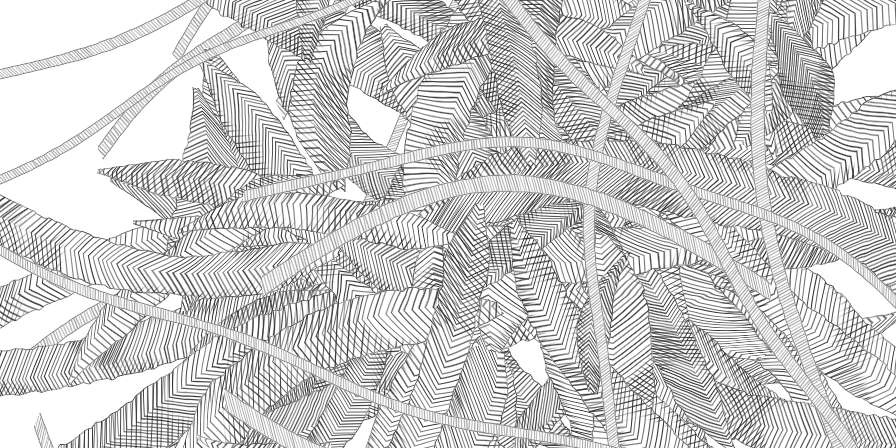
A WebGL 2 fragment shader for this pattern:

```glsl
#version 300 es
precision highp float;
// Pen drawing of a tangle of hatched ribbons radiating from a crowded centre.
// Ribbons are bent strips composited front to back; each one has two faces of
// slanted, irregular strokes. Thin, finely ringed tubes cross over and behind.

#define FRONT_TUBES 9
#define RIBBONS 99
#define BACK_TUBES 12
#define HEART vec2(1.12, 0.46)
#define PEN_WIDTH 0.0025
#define RIBBON_WIDTH 0.054
#define TUBE_WIDTH 0.016
#define STROKE_GAP 0.0108
#define INK 0.19
#define SEED 17.0

uniform vec2 u_resolution;
out vec4 fragColor;

float pixel; // size of one pixel in canvas heights

vec4 hash4(float n) {
  return fract(sin(n * vec4(12.99, 78.23, 37.72, 93.99) + vec4(1, 2, 3, 4)) * 43758.55);
}

float noise1(float x) {
  float f = fract(x);
  return mix(hash4(floor(x)).x, hash4(floor(x) + 1.0).x, f * f * (3.0 - 2.0 * f));
}

float noise2(vec2 p) {
  vec2 cell = floor(p), f = fract(p);
  f = f * f * (3.0 - 2.0 * f);
  float n = cell.x + cell.y * 57.0;
  return mix(mix(hash4(n).x, hash4(n + 1.0).x, f.x),
             mix(hash4(n + 57.0).x, hash4(n + 58.0).x, f.x), f.y);
}

// Share of the pixel covered by a pen line at distance d
float penLine(float d) {
  float halfPen = 0.5 * PEN_WIDTH, halfPixel = 0.5 * pixel;
  return max(0.0, min(d + halfPen, halfPixel) - max(d - halfPen, -halfPixel)) / pixel;
}

// Row of strokes with uneven places, tilts and pressure
float hatch(float along, float across, float gap, float slant, float seed) {
  float phase = along / gap;
  vec4 h = hash4(floor(phase) + seed * 7.3);
  float centre = 0.5 + 0.3 * (h.x - 0.5) + 0.4 * (h.y - 0.5) * across;
  float d = abs(fract(phase) - centre) * gap / sqrt(1.0 + slant * slant);
  return penLine(d) * mix(0.55, 1.0, h.z);
}

// Returns coverage and ink of one strand
vec2 strand(vec2 p, int i) {
  float seed = float(i) + SEED;
  vec4 a = hash4(seed), b = hash4(seed + 201.0), c = hash4(seed + 402.0);
  bool front = i < FRONT_TUBES;
  bool tube = front || i >= FRONT_TUBES + RIBBONS;

  // Placement: radial ribbons, short tangled ribbons, crossing tubes
  float angle = seed * 2.39996 + 0.5 * (a.z - 0.5);
  float len = mix(0.55, 1.5, a.w);
  float width = RIBBON_WIDTH * mix(0.65, 1.3, b.x);
  vec2 root = HEART + (a.xy - 0.5) * vec2(0.75, 0.4);
  if (tube) {
    bool upright = i % 3 == 2;
    root = upright ? vec2(0.8 + 1.1 * a.x, 1.08) : vec2(1.1 * a.x - 0.3, a.y);
    angle = (a.z - 0.5) * 1.1 - (upright ? 1.5 : 0.0);
    len = mix(0.9, 2.3, a.w);
    width = TUBE_WIDTH * mix(0.6, 1.3, b.x) * (front ? 1.0 : 0.8);
  } else if (i % 3 == 0) {
    root = HEART + (a.xy - 0.5) * vec2(1.6, 1.0);
    angle = 6.2832 * a.z;
    len = mix(0.3, 0.6, a.w);
  }

  // Straighten the bent strip into along and across coordinates
  vec2 dir = vec2(cos(angle), sin(angle)), q = p - root;
  float along = dot(q, dir), t = along / len;
  if (t < 0.0 || t > 1.0) return vec2(0);
  float bend = (b.y - 0.5) * 0.5 * len, wave = mix(5.0, 9.0, b.z);
  float sway = 0.016 * sin(along * wave + 6.28 * b.w);
  float slope = bend * 4.0 * (1.0 - 2.0 * t) / len
              + 0.016 * wave * cos(along * wave + 6.28 * b.w);
  float across = dot(q, vec2(-dir.y, dir.x)) - bend * 4.0 * t * (1.0 - t) - sway;
  across /= sqrt(1.0 + slope * slope);
  if (abs(across) > width * 1.3) return vec2(0);

  // Ragged outline, tapering at both ends
  width *= 0.9 + 0.25 * noise1(along * 9.0 + seed) + 0.12 * (noise1(along * 75.0 + seed) - 0.5);
  if (!tube) width *= smoothstep(-0.06, 0.14, along) * smoothstep(-0.05, 0.2, len - along);
  float inside = width - abs(across);
  float cover = clamp(inside / pixel + 0.5, 0.0, 1.0);
  if (cover <= 0.0) return vec2(0);
  float outline = penLine(abs(inside - 0.5 * PEN_WIDTH));
  float side = across / width;
  if (tube) {
    float rings = hatch(along + 0.3 * across, side, STROKE_GAP * 0.56, 0.3, seed);
    return vec2(cover, max(rings * 0.5, outline * 0.6));
  }

  // Two faces meet at an off-centre crease, their strokes forming chevrons
  float crease = across - (c.x - 0.5) * 1.1 * width;
  float slant = (crease > 0.0 ? mix(0.2, 1.2, c.y) : mix(-1.2, -0.1, c.z))
              * (0.6 + 0.8 * noise1(along * 5.0 + seed));
  float gap = STROKE_GAP * mix(0.75, 1.25, c.w);
  float warped = along + 0.03 * noise2(p * 7.0 + seed) + slant * crease;
  float ink = hatch(warped, side, gap, slant, seed);

  // Second strokes darken the folds, edges and crowded middle
  float crowd = exp(-2.5 * dot(p - HEART, p - HEART));
  float fold = noise2(p * 9.0 + seed * 3.0) + 0.2 * crowd + 0.25 * side * side;
  float extra = hatch(along - 0.6 * across, side, gap * 1.15, 0.6, seed + 50.0);
  ink = 1.0 - (1.0 - ink) * (1.0 - extra * smoothstep(0.62, 0.85, fold));
  return vec2(cover, max(ink, outline * mix(0.45, 1.0, noise1(along * 20.0))));
}

void main() {
  pixel = 1.0 / u_resolution.y;
  vec2 p = gl_FragCoord.xy * pixel;
  p.x *= 2.0 * u_resolution.y / u_resolution.x;
  float tone = 0.0, open = 1.0;
  for (int i = 0; i < FRONT_TUBES + RIBBONS + BACK_TUBES; i++) {
    vec2 s = strand(p, i);
    tone += open * s.x * mix(1.0, INK, s.y);
    open *= 1.0 - s.x;
    if (open < 0.01) break;
  }
  fragColor = vec4(vec3(tone + open), 1.0);
}
```
